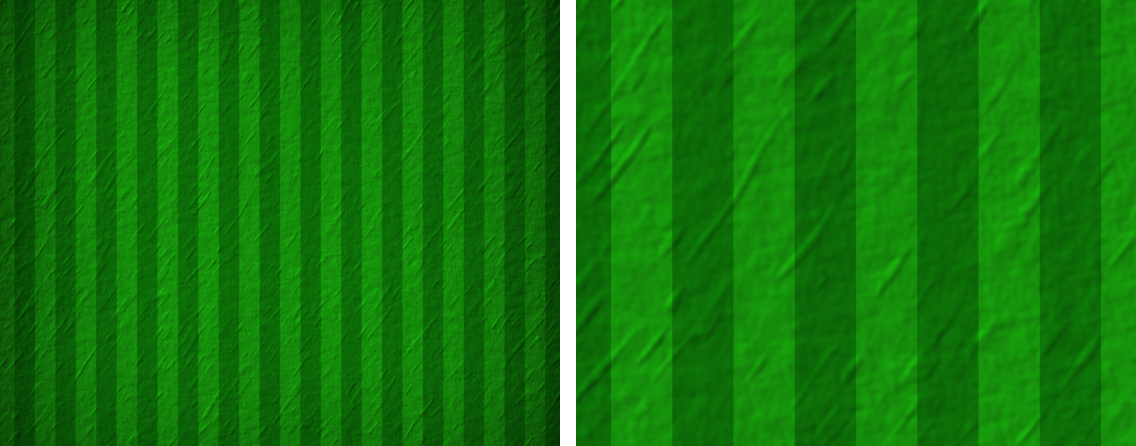
Left, the full canvas; right, a detail of the centre.
Give the GLSL for this pattern, as a Shadertoy shader.

```glsl
// Vertical two-tone green stripes on rough, embossed plaster with darkened edges.

const float STRIPE_COUNT = 13.714;   // light/dark pairs across the width
const float STRIPE_START = 0.0625;   // left edge of one light stripe, in widths
const vec3 LIGHT_GREEN = vec3(0.082, 0.555, 0.042);
const vec3 DARK_GREEN = vec3(0.047, 0.418, 0.028);
const float GRAIN_SCALE = 62.0;      // coarse bumps per canvas height
const vec2 LIGHT_OFFSET = vec2(-0.0028, 0.0026);
const float RELIEF_STRENGTH = 0.55;
const float EDGE_ROUGHNESS = 0.7;    // extra relief towards the borders
const float MOTTLE_STRENGTH = 0.10;
const vec2 EDGE_SHADE = vec2(0.37, 0.15);

float hash(vec2 p) {
    return fract(sin(dot(p, vec2(127.1, 311.7))) * 43758.5453);
}

float noise(vec2 p) {
    vec2 cell = floor(p);
    vec2 f = fract(p);
    f = f * f * (3.0 - 2.0 * f);
    float bottom = mix(hash(cell), hash(cell + vec2(1, 0)), f.x);
    float top = mix(hash(cell + vec2(0, 1)), hash(cell + vec2(1, 1)), f.x);
    return mix(bottom, top, f.y);
}

float fbm(vec2 p) {
    const mat2 turn = mat2(1.6, 1.2, -1.2, 1.6);
    float sum = 0.0;
    float weight = 0.5;
    for (int i = 0; i < 3; i++) {
        sum += weight * noise(p);
        p = turn * p + 17.3;
        weight *= 0.6;
    }
    return sum;
}

// Bumps combined with sparse diagonal trowel scratches
float plasterHeight(vec2 p) {
    vec2 along = normalize(vec2(0.6, 0.8));
    vec2 q = vec2(dot(p, along), dot(p, vec2(-along.y, along.x)));
    q += 0.01 * noise(p * 14.0);
    float scratches = smoothstep(0.68, 0.95, noise(q * vec2(26.0, 110.0)));
    return fbm(p * GRAIN_SCALE) + 0.35 * scratches;
}

// 1 inside a light stripe, 0 inside a dark one
float stripeMask(float x) {
    float phase = (x - STRIPE_START) * STRIPE_COUNT;
    float fromCentre = abs(fract(phase + 0.25) - 0.5);
    float soft = 0.8 * STRIPE_COUNT / iResolution.x;
    return 1.0 - smoothstep(0.25 - soft, 0.25 + soft, fromCentre);
}

void mainImage(out vec4 fragColor, in vec2 fragCoord) {
    vec2 uv = fragCoord / iResolution.xy;
    vec2 p = fragCoord / iResolution.y;

    vec3 color = mix(DARK_GREEN, LIGHT_GREEN, stripeMask(uv.x));

    // Border darkening, made uneven by broad stains
    vec2 border = abs(uv * 2.0 - 1.0);
    vec2 falloff = border * border * border * border;
    float stains = fbm(p * 5.0) - 0.49;
    vec2 shade = 1.0 - EDGE_SHADE * falloff;
    color *= shade.x * shade.y * (1.0 + MOTTLE_STRENGTH * stains);

    // Relief lit from the upper left
    float slope = plasterHeight(p) - plasterHeight(p + LIGHT_OFFSET);
    float roughness = 1.0 + EDGE_ROUGHNESS * max(falloff.x, 0.5 * falloff.y);
    color *= 1.0 + RELIEF_STRENGTH * roughness * slope;

    fragColor = vec4(clamp(color, 0.0, 1.0), 1.0);
}
```
